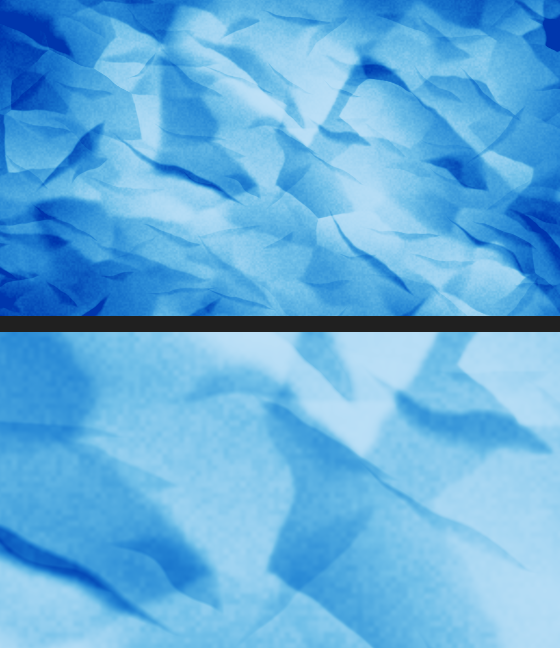
Top: the whole. Bottom: its middle third, enlarged.
Give the GLSL for this texture, as a WebGL 2 fragment shader.

```glsl
#version 300 es
precision highp float;
// Crumpled blue paper under a soft off-centre light. Tilted facets come from
// smoothly blended Voronoi cells; wedge-shaped creases with one crisp edge are
// scattered over them, and fine noise adds fibre. One tone drives a blue ramp.
uniform vec2 u_resolution;
out vec4 fragColor;

const vec3 TONES[6] = vec3[6](
  vec3(0.02, 0.30, 0.72), vec3(0.08, 0.44, 0.79), vec3(0.17, 0.55, 0.84),
  vec3(0.29, 0.65, 0.87), vec3(0.44, 0.75, 0.91), vec3(0.65, 0.84, 0.95));
const vec2  LIGHT_CENTER  = vec2(1.08, 0.50);
const vec2  LIGHT_SHAPE   = vec2(0.85, 1.10);
const float LIGHT_PEAK    = 1.15;
const float LIGHT_FALLOFF = 0.80;
const vec2  DARK_CORNER   = vec2(1.36, 1.02);
const float CORNER_DEPTH  = 0.32;
const float LEFT_DEPTH    = 0.28;
const float SHOULDER      = 0.86;   // tones above this are compressed
const float HEADROOM      = 0.24;
const float GRAIN_ANGLE   = -0.62;  // main direction of the folds
const float FACET_STRETCH = 1.6;
const float FACET_SCALE   = 3.0;
const float FACET_AMOUNT  = 0.66;
const float DETAIL_SCALE  = 6.0;
const float DETAIL_AMOUNT = 0.36;
const float CREASE_SCALE  = 3.0;
const float CREASE_DEPTH  = 0.48;
const float SMALL_SCALE   = 6.0;
const float SMALL_DEPTH   = 0.24;
const float WARP_AMOUNT   = 0.07;
const float FIBRE_AMOUNT  = 0.09;

vec2 hash2(vec2 p) {
  vec3 q = fract(p.xyx * vec3(0.1031, 0.1030, 0.0973));
  q += dot(q, q.yzx + 33.33);
  return fract((q.xx + q.yz) * q.zy);
}

float noise(vec2 p) {
  vec2 i = floor(p), f = fract(p);
  f = f * f * (3.0 - 2.0 * f);
  float low = mix(hash2(i).x, hash2(i + vec2(1, 0)).x, f.x);
  float high = mix(hash2(i + vec2(0, 1)).x, hash2(i + vec2(1, 1)).x, f.x);
  return mix(low, high, f.y);
}

float fbm(vec2 p) {
  float sum = 0.0, amp = 0.5;
  for (int i = 0; i < 4; i++) {
    sum += amp * noise(p);
    p = mat2(1.6, 1.2, -1.2, 1.6) * p + 7.3;
    amp *= 0.5;
  }
  return sum;
}

mat2 rotation(float a) {
  float c = cos(a), s = sin(a);
  return mat2(c, s, -s, c);
}

// Each cell is a plane with its own tone and slope; sharpness sets its edges.
float facets(vec2 p, float sharpness) {
  vec2 cell = floor(p);
  float sum = 0.0, total = 0.0;
  for (int y = -1; y <= 1; y++)
  for (int x = -1; x <= 1; x++) {
    vec2 id = cell + vec2(x, y);
    vec2 d = p - id - 0.1 - 0.8 * hash2(id + 11.0);
    vec2 slope = 1.5 * (hash2(id + 47.0) - 0.5);
    float weight = exp(40.0 - sharpness * dot(d, d));  // offset avoids underflow
    sum += weight * (hash2(id + 83.0).x - 0.5 + dot(slope, d));
    total += weight;
  }
  return sum / max(total, 1e-36);
}

// Tapered shadows fading away from a crisp edge, with a faint lit rim.
float creases(vec2 p, float seed) {
  vec2 cell = floor(p);
  float shade = 0.0;
  for (int y = -1; y <= 1; y++)
  for (int x = -1; x <= 1; x++) {
    vec2 id = cell + vec2(x, y);
    vec2 shape = hash2(id + seed), kind = hash2(id + seed + 29.0);
    float angle = kind.x < 0.75 ? GRAIN_ANGLE + 0.9 * (shape.x - 0.2)
                                : 0.1 + 0.8 * shape.x;
    vec2 d = p - id - 0.15 - 0.7 * hash2(id + seed + 61.0);
    vec2 q = rotation(-angle) * d;
    float u = q.x / mix(0.35, 0.85, shape.y);
    float wedge = 1.0 - abs(u - 0.3) / (u < 0.3 ? 1.3 : 0.7);
    float taper = max(wedge, 0.0);
    float v = q.y + 0.05 * (kind.y - 0.5) * (u * u + sin(5.0 * u));
    float width = mix(0.13, 0.42, kind.y) * taper + 0.001;
    float side = kind.y < 0.65 ? -v : v;
    float shadow = smoothstep(-0.008, 0.02, side)
                 * (1.0 - smoothstep(0.35 * width, width, side));
    float rim = exp(-pow((side + 0.03) / 0.03, 2.0));
    float strength = mix(0.25, 1.0, hash2(id + seed + 97.0).y);
    shade += strength * smoothstep(0.0, 0.35, taper) * (0.15 * rim * taper - shadow);
  }
  return max(shade, -1.0);
}

vec3 ramp(float tone) {
  float over = max(tone - SHOULDER, 0.0);
  tone = min(tone, SHOULDER) + HEADROOM * (1.0 - exp(-over / HEADROOM));
  float x = 5.0 * max(tone, -0.12);
  int i = int(clamp(floor(x), 0.0, 4.0));
  return mix(TONES[i], TONES[i + 1], x - float(i));
}

void main() {
  vec2 p = gl_FragCoord.xy / u_resolution.y;
  vec2 warp = vec2(fbm(p * 5.0 + 3.0), fbm(p * 5.0 + 31.0)) - 0.47;
  vec2 sheet = p + WARP_AMOUNT * warp;
  vec2 folded = rotation(-GRAIN_ANGLE) * sheet;
  folded.x /= FACET_STRETCH;

  // Broad light, brightest right of the middle, dark at left and top right
  float r = length((p - LIGHT_CENTER) * LIGHT_SHAPE);
  float tone = LIGHT_PEAK - LIGHT_FALLOFF * smoothstep(0.0, 0.95, r);
  float corner = length((sheet - DARK_CORNER) * vec2(0.8, 1.6));
  tone -= CORNER_DEPTH * (1.0 - smoothstep(0.15, 0.4, corner));
  tone -= LEFT_DEPTH * (1.0 - smoothstep(0.0, 0.35, sheet.x + warp.y * 0.3));
  tone += 0.22 * (fbm(p * 2.2 + 17.0) - 0.47);

  // Facets and creases, crisp in places and soft in others
  float crisp = mix(28.0, 110.0, smoothstep(0.3, 0.7, noise(p * 3.0 + 5.0)));
  tone += FACET_AMOUNT * facets(folded * FACET_SCALE + 4.0, crisp);
  vec2 detail = rotation(0.35) * sheet * vec2(0.8, 1.2);
  tone += DETAIL_AMOUNT * facets(detail * DETAIL_SCALE + 21.0, 0.7 * crisp);
  tone += CREASE_DEPTH * creases(sheet * CREASE_SCALE + 9.0, 5.0);
  tone += SMALL_DEPTH * creases(sheet * SMALL_SCALE + 40.0, 71.0);

  // Paper fibre and mottling
  tone += FIBRE_AMOUNT * (noise(p * 170.0) - 0.5);
  tone += FIBRE_AMOUNT * (fbm(p * 45.0) - 0.47);

  fragColor = vec4(ramp(tone), 1.0);
}
```
